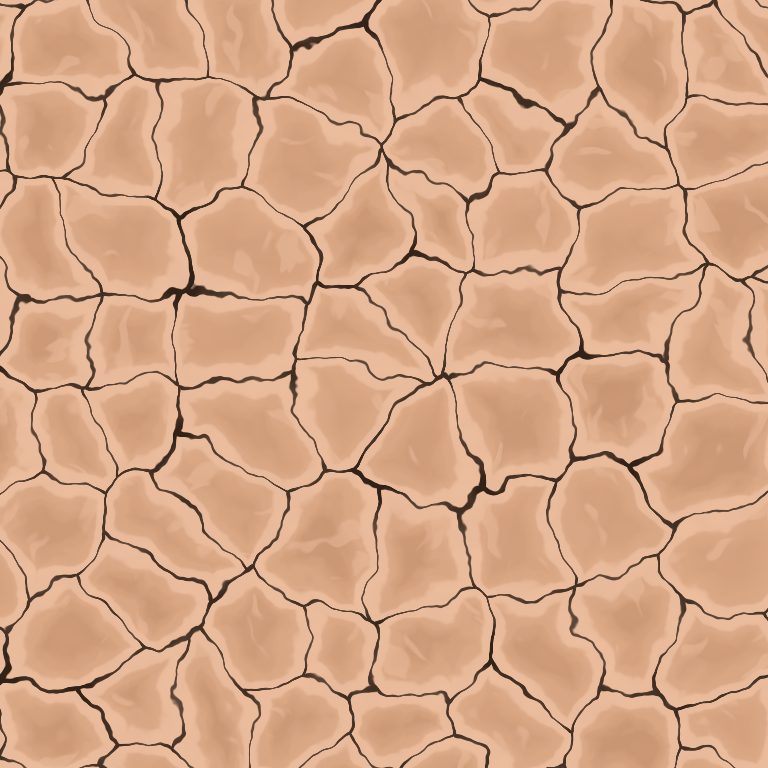
A Shadertoy shader for this texture:

```glsl
// Dry cracked clay: hand-painted plates with pale rims and dark ink cracks.
#define CELLS 8.0
#define JITTER 0.86
#define RIM_WIDTH 0.125
#define CRACK_THIN 0.0013
#define CRACK_THICK 0.0032
#define CLAY vec3(0.855, 0.655, 0.520)
#define CLAY_SHADE vec3(0.790, 0.590, 0.455)
#define CLAY_RIM vec3(0.915, 0.735, 0.612)
#define INK vec3(0.17, 0.11, 0.075)

vec2 hash2(vec2 p) {
    vec3 q = fract(vec3(p.xyx) * vec3(0.1031, 0.1030, 0.0973));
    q += dot(q, q.yzx + 33.33);
    return fract((q.xx + q.yz) * q.zy);
}

// Gradient noise, roughly -1 to 1
float gradDot(vec2 cell, vec2 offset, vec2 f) {
    float angle = 6.2832 * hash2(cell + offset + 57.0).x;
    return dot(vec2(cos(angle), sin(angle)), f - offset);
}

float noise(vec2 p) {
    vec2 i = floor(p), f = p - i;
    vec2 u = f * f * f * (f * (f * 6.0 - 15.0) + 10.0);
    vec2 e = vec2(0.0, 1.0);
    float low = mix(gradDot(i, e.xx, f), gradDot(i, e.yx, f), u.x);
    float high = mix(gradDot(i, e.xy, f), gradDot(i, e.yy, f), u.x);
    return 1.5 * mix(low, high, u.y);
}

vec2 noise2(vec2 p) {
    return vec2(noise(p), noise(p + vec2(31.7, 83.2)));
}

vec2 seed(vec2 cell) {
    return cell + 0.5 + JITTER * (hash2(cell + 11.0) - 0.5);
}

// Distances to the two closest plate borders; also yields the plate's cell
vec2 plateBorders(vec2 p, out vec2 plate) {
    vec2 base = floor(p);
    float nearest = 100.0;
    for (int y = -1; y <= 1; y++)
    for (int x = -1; x <= 1; x++) {
        vec2 cell = base + vec2(x, y);
        vec2 toSeed = seed(cell) - p;
        float d = dot(toSeed, toSeed);
        if (d < nearest) { nearest = d; plate = cell; }
    }
    vec2 home = seed(plate) - p;
    vec2 border = vec2(100.0);
    for (int y = -2; y <= 2; y++)
    for (int x = -2; x <= 2; x++) {
        if (x == 0 && y == 0) continue;
        vec2 other = seed(plate + vec2(x, y)) - p;
        float d = dot(0.5 * (home + other), normalize(other - home));
        if (d < border.x) border = vec2(d, border.x);
        else border.y = min(border.y, d);
    }
    return border;
}

// Streaky noise whose strokes follow a given direction
float brush(vec2 p, float angle) {
    float c = cos(angle), s = sin(angle);
    vec2 q = mat2(c, -s, s, c) * (p + 0.08 * noise2(p * 4.0));
    return noise(q * vec2(1.7, 4.2)) + 0.3 * noise(q * vec2(4.0, 11.0));
}

void mainImage(out vec4 fragColor, in vec2 fragCoord) {
    float pixel = 1.0 / iResolution.y;
    vec2 p = fragCoord * pixel * CELLS + 3.0;

    // Bent, slightly jagged plate outlines
    vec2 bent = p + 0.15 * noise2(p * 1.7) + 0.045 * noise2(p * 4.3 + 9.0)
              + 0.012 * noise2(p * 12.0);
    vec2 plate;
    vec2 border = plateBorders(bent, plate);
    vec2 mood = hash2(plate + 71.0);
    float angle = 3.1416 * mood.x;
    float strokes = brush(p, angle);
    float dabs = brush(p + 17.0, angle + 1.0);

    // Shaded plate centres
    float inner = border.x + 0.10 * strokes + 0.03 * dabs;
    float shade = 0.45 * smoothstep(0.19, 0.27, inner)
                + 0.55 * smoothstep(0.27, 0.38, inner);
    vec3 color = mix(CLAY, CLAY_SHADE, shade * mix(0.35, 1.0, mood.y));
    color = mix(color, CLAY_RIM, 0.5 * smoothstep(0.38, 0.62, dabs));

    // Pale painted rims in two overlapping layers
    float rimEdge = border.x + 0.045 * noise(p * 2.6 + 5.0) + 0.025 * dabs;
    float rim = 0.7 * (1.0 - smoothstep(RIM_WIDTH - 0.02, RIM_WIDTH + 0.02, rimEdge))
              + 0.3 * (1.0 - smoothstep(0.06, 0.20, rimEdge));
    color = mix(color, CLAY_RIM, rim);
    color *= 1.0 + 0.012 * strokes;

    // Ink cracks, heavier near junctions and along some stretches
    float junction = 1.0 - smoothstep(0.02, 0.22, border.y);
    float stretch = smoothstep(0.05, 0.6, noise(p * 0.9 + 40.0));
    float pressure = clamp(0.55 * junction + 0.6 * stretch + 0.2 * noise(p * 7.0), 0.0, 1.0);
    float halfWidth = mix(CRACK_THIN, CRACK_THICK, pressure);
    float crack = 1.0 - smoothstep(halfWidth - 0.6 * pixel, halfWidth + 0.6 * pixel,
                                   border.x / CELLS);
    color = mix(color, INK, crack * mix(0.74, 0.97, pressure));

    fragColor = vec4(color, 1.0);
}
```
